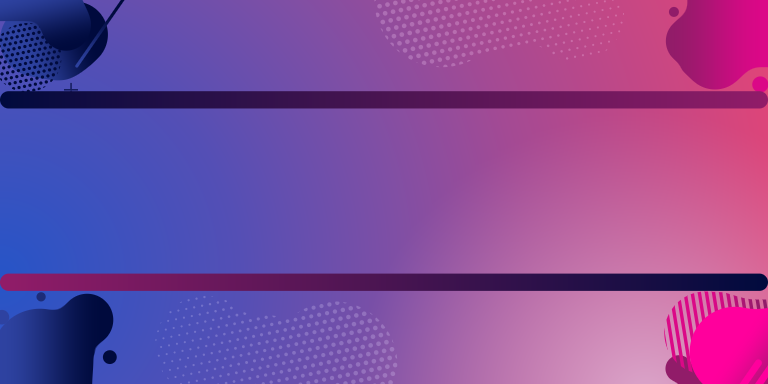
Reproduce this background procedurally as a Shadertoy shader.

```glsl
// A blue-to-coral banner with a pale glow, two rounded bars, halftone dots and
// liquid blobs in the corners. Shapes are signed distances, joined by a smooth
// minimum and painted in layers on a canvas of 200 by 100 units.

const vec2 CANVAS = vec2(200.0, 100.0);
const vec3 BLUE = vec3(0.15, 0.33, 0.78);
const vec3 INDIGO = vec3(0.33, 0.31, 0.71);
const vec3 VIOLET = vec3(0.50, 0.31, 0.645);
const vec3 ROSE = vec3(0.64, 0.29, 0.58);
const vec3 CORAL = vec3(0.88, 0.27, 0.47);
const vec3 PALE = vec3(0.86, 0.66, 0.80);
const vec3 NAVY = vec3(0.0, 0.04, 0.24);
const vec3 ROYAL = vec3(0.18, 0.26, 0.63);
const vec3 PLUM = vec3(0.29, 0.08, 0.32);
const vec3 BERRY = vec3(0.57, 0.11, 0.41);
const vec3 MAGENTA = vec3(0.86, 0.03, 0.53);
const vec3 HOT_PINK = vec3(1.0, 0.0, 0.61);
const vec2 BLUE_CENTRE = vec2(0.0, 28.0);
const float BLUE_REACH = 208.0;
const vec2 GLOW_CENTRE = vec2(168.0, -5.0);
const float GLOW_REACH = 76.0;
const float BAR_RADIUS = 2.25;
const float TOP_BAR_Y = 74.0;
const float LOW_BAR_Y = 26.5;
const float DOT_STEP = 2.1;
const float DOT_ALPHA = 0.24;
const float STRIPE_STEP = 1.85;

float pixelSize;

float fill(float d) { return clamp(0.5 - d / pixelSize, 0.0, 1.0); }

float circle(vec2 p, float x, float y, float r) { return length(p - vec2(x, y)) - r; }

float box(vec2 p, vec2 centre, vec2 halfSize) {
    vec2 q = abs(p - centre) - halfSize;
    return length(max(q, 0.0)) + min(max(q.x, q.y), 0.0);
}

float capsule(vec2 p, vec2 a, vec2 b, float r) {
    vec2 ab = b - a;
    return length(p - a - ab * clamp(dot(p - a, ab) / dot(ab, ab), 0.0, 1.0)) - r;
}

// Union of two shapes with a fillet of size k
float join(float a, float b, float k) {
    float h = max(k - abs(a - b), 0.0) / k;
    return min(a, b) - h * h * k * 0.25;
}

// Staggered dots on a slightly turned grid
float dots(vec2 p, float gap, float radius) {
    vec2 q = mat2(0.98, -0.2, 0.2, 0.98) * p / gap;
    q.x += 0.5 * mod(floor(q.y), 2.0);
    return (length(fract(q) - 0.5)) * gap - radius;
}

void paint(inout vec3 col, vec3 ink, float amount) { col = mix(col, ink, amount); }

vec3 background(vec2 p) {
    float t = length(p - BLUE_CENTRE) / BLUE_REACH;
    vec3 col = mix(BLUE, INDIGO, clamp(t / 0.3, 0.0, 1.0));
    col = mix(col, VIOLET, clamp((t - 0.3) / 0.2, 0.0, 1.0));
    col = mix(col, ROSE, clamp((t - 0.5) / 0.16, 0.0, 1.0));
    col = mix(col, CORAL, clamp((t - 0.66) / 0.34, 0.0, 1.0));
    float glow = max(1.0 - length(p - GLOW_CENTRE) / GLOW_REACH, 0.0);
    return mix(col, PALE, pow(glow, 1.15));
}

void halftones(inout vec3 col, vec2 p) {
    float top = join(circle(p, 115.0, 100.0, 17.5), circle(p, 150.0, 96.5, 12.5), 4.0);
    top = join(top, circle(p, 132.0, 98.0, 11.0), 4.0);
    float low = join(circle(p, 87.0, 5.0, 16.5), circle(p, 53.4, 10.0, 13.0), 4.0);
    low = join(low, circle(p, 69.0, 6.0, 12.0), 4.0);
    float topSize = mix(0.6, 0.25, smoothstep(105.0, 160.0, p.x));
    float lowSize = mix(0.25, 0.6, smoothstep(40.0, 100.0, p.x));
    paint(col, vec3(1.0, 0.85, 1.0), DOT_ALPHA * fill(top) * fill(dots(p, DOT_STEP, topSize)));
    paint(col, vec3(0.9, 0.85, 1.0), DOT_ALPHA * fill(low) * fill(dots(p, DOT_STEP, lowSize)));
}

void blueCorners(inout vec3 col, vec2 p) {
    // Upper left: wide blob, dots, folded blob, slanted rod and cross
    float outer = join(circle(p, 19.5, 91.0, 8.6), circle(p, 15.6, 86.5, 7.4), 3.0);
    outer = join(outer, circle(p, 9.5, 89.5, 9.5), 3.0);
    paint(col, mix(ROYAL, NAVY, smoothstep(6.0, 26.0, p.x + 0.4 * (p.y - 85.0))), fill(outer));
    paint(col, NAVY, fill(circle(p, 7.0, 85.0, 9.0)) * fill(dots(p, 1.45, 0.42)));
    float fold = join(circle(p, 17.2, 93.2, 6.4), box(p, vec2(8.0, 101.5), vec2(13.0, 7.0)), 4.0);
    paint(col, mix(NAVY, ROYAL, smoothstep(86.0, 104.0, p.y - 0.25 * (p.x - 12.0))), fill(fold));
    float rod = capsule(p, vec2(20.0, 82.8), vec2(32.3, 100.5), 0.4);
    paint(col, mix(ROYAL, NAVY, smoothstep(82.0, 98.0, p.y)), fill(rod));
    vec2 c = abs(p - vec2(18.5, 76.6));
    paint(col, NAVY, fill(max(min(c.x, c.y) - 0.15, max(c.x, c.y) - 1.8)));
    // Lower left: blob with three drops
    float blob = join(circle(p, 10.4, 7.0, 12.6), box(p, vec2(8.0, 1.0), vec2(16.0, 7.0)), 3.0);
    blob = join(blob, circle(p, 22.7, 16.7, 6.8), 4.0);
    paint(col, ROYAL, fill(circle(p, 0.5, 17.4, 1.9)));
    paint(col, mix(ROYAL, NAVY, smoothstep(0.0, 27.0, p.x)), fill(blob));
    paint(col, mix(ROYAL, NAVY, 0.4), fill(circle(p, 10.7, 22.7, 1.2)));
    paint(col, NAVY, fill(circle(p, 28.6, 7.0, 1.8)));
}

void pinkCorners(inout vec3 col, vec2 p) {
    // Upper right: blob with two drops
    float blob = join(circle(p, 179.7, 89.3, 6.3), circle(p, 186.2, 85.0, 8.3), 2.0);
    blob = join(blob, box(p, vec2(192.0, 95.0), vec2(13.0, 12.5)), 4.0);
    paint(col, mix(BERRY, MAGENTA, smoothstep(173.0, 200.0, p.x)), fill(blob));
    paint(col, BERRY, fill(circle(p, 175.5, 96.9, 1.3)));
    paint(col, MAGENTA, fill(circle(p, 198.0, 78.0, 2.1)));
    // Lower right: small blob, leaning stripes, bright blob and slanted rods
    float small = join(circle(p, 176.8, 4.0, 3.5), box(p, vec2(184.0, 2.0), vec2(7.0, 2.0)), 2.0);
    paint(col, BERRY, fill(small));
    float area = join(circle(p, 183.8, 13.3, 10.8), box(p, vec2(198.0, 13.0), vec2(9.0)), 5.0);
    float stripe = abs(fract((p.x + 0.16 * p.y) / STRIPE_STEP) - 0.5) * STRIPE_STEP - 0.45;
    paint(col, mix(MAGENTA, BERRY, smoothstep(184.0, 200.0, p.x)), fill(max(area, stripe)));
    float bright = join(circle(p, 191.4, 8.3, 11.8), circle(p, 202.0, 10.0, 10.0), 3.0);
    paint(col, mix(HOT_PINK, BERRY, smoothstep(190.0, 212.0, p.x + 0.7 * (8.0 - p.y))), fill(bright));
    for (float i = 0.0; i < 2.0; i++) {
        vec2 foot = vec2(193.0 + 4.0 * i, -1.0);
        paint(col, HOT_PINK, fill(capsule(p, foot, foot + vec2(4.5, 6.5), 0.9)));
    }
}

vec3 barColor(float t) {
    return t < 0.5 ? mix(NAVY, PLUM, t * 2.0) : mix(PLUM, BERRY, t * 2.0 - 1.0);
}

void bar(inout vec3 col, vec2 p, float y, float t) {
    vec2 start = vec2(BAR_RADIUS, y);
    vec2 end = vec2(CANVAS.x - BAR_RADIUS, y);
    paint(col, barColor(t), fill(capsule(p, start, end, BAR_RADIUS)));
}

void mainImage(out vec4 fragColor, in vec2 fragCoord) {
    vec2 p = fragCoord / iResolution.xy * CANVAS;
    pixelSize = CANVAS.y / iResolution.y;
    vec3 col = background(p);
    halftones(col, p);
    blueCorners(col, p);
    pinkCorners(col, p);
    float across = p.x / CANVAS.x;
    bar(col, p, TOP_BAR_Y, across);
    bar(col, p, LOW_BAR_Y, 1.0 - across);
    fragColor = vec4(col, 1.0);
}
```
